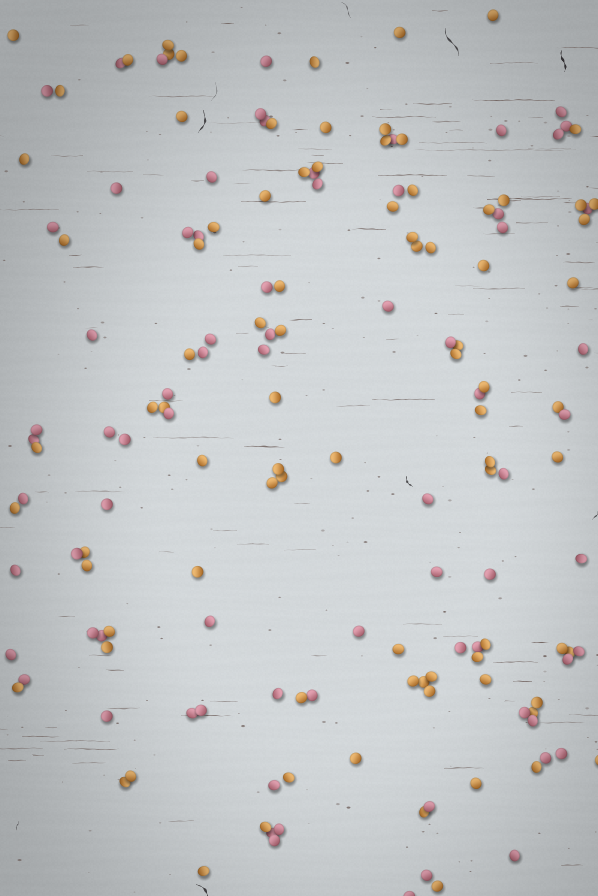
Write a WebGL 2 fragment shader that draws this texture.

```glsl
#version 300 es
precision highp float;
// Pink and golden paper confetti scattered on a worn, white painted board.
// Confetti sit in jittered cells as small clusters; scratches are tapered
// strokes in staggered rows, thickened in worn zones; light falls off at edges.

uniform vec2 u_resolution;
out vec4 outColor;

// Lengths are in canvas widths.
const float DISC_RADIUS = 0.0098;
const float CLUSTER_CELL = 0.125;
const float CLUSTER_FILL = 0.75;
const float PINK_SHARE = 0.46;
const float LIGHT_CENTRE = 0.845;
const float LIGHT_EDGE = 0.655;
const vec3 PAINT_TINT = vec3(0.978, 1.0, 1.012);
const vec3 GOLD_DARK = vec3(0.66, 0.42, 0.16);
const vec3 GOLD_LIGHT = vec3(0.90, 0.70, 0.43);
const vec3 PINK_DARK = vec3(0.64, 0.37, 0.42);
const vec3 PINK_LIGHT = vec3(0.86, 0.61, 0.67);
const vec3 BARE_WOOD = vec3(0.38, 0.31, 0.29);
const vec3 GOUGE_COLOR = vec3(0.17, 0.16, 0.17);

// Worn zones: centre in canvas fractions, then spread.
const vec4 WORN[5] = vec4[5](
  vec4(0.70, 0.86, 0.20, 0.03), vec4(0.13, 0.17, 0.12, 0.04),
  vec4(0.90, 0.74, 0.12, 0.10), vec4(0.93, 0.20, 0.12, 0.05),
  vec4(0.55, 0.62, 0.10, 0.02));

vec3 hash3(vec2 p) {
  vec3 q = fract(p.xyx * vec3(0.1031, 0.1030, 0.0973));
  q += dot(q, q.yxz + 33.33);
  return fract((q.xxy + q.yzz) * q.zyx);
}

float wornness(vec2 uv) {
  float w = 0.0;
  for (int i = 0; i < 5; i++) {
    vec2 d = (uv - WORN[i].xy) / WORN[i].zw;
    w += exp(-dot(d, d));
  }
  return min(w, 1.0);
}

// Horizontal strokes, one candidate per cell, rows shifted at random.
float scratches(vec2 p, vec2 cell, float density, float seed, float px) {
  float row = floor(p.y / cell.y);
  float x = p.x / cell.x + hash3(vec2(row, seed)).x * 7.0;
  vec2 id = vec2(floor(x), row + seed);
  vec3 h = hash3(id + 11.0), k = hash3(id + 57.0);
  float halfLen = mix(0.08, 0.46, h.x * h.x);
  float t = (fract(x) - mix(halfLen, 1.0 - halfLen, h.y)) / halfLen;
  float wobble = 0.0006 * sin(p.x * 70.0 + k.x * 6.3) + 0.0003 * sin(p.x * 310.0);
  float y = (fract(p.y / cell.y) - mix(0.3, 0.7, h.z)) * cell.y + wobble;
  float broken = 0.65 + 0.35 * sin(p.x * 240.0 + k.y * 6.3) * sin(p.x * 97.0);
  float width = mix(0.0004, 0.0014, k.z) * max(1.0 - t * t, 0.0) * broken;
  float cover = clamp((width - abs(y)) / px + 0.5, 0.0, 1.0);
  return cover * step(abs(t), 1.0) * step(k.x, density) * mix(0.35, 1.0, k.y);
}

// Tiny chips of missing paint, one per cell.
float specks(vec2 p, float size, float density, float px) {
  vec2 id = floor(p / size);
  vec3 h = hash3(id + 131.0), k = hash3(id + 271.0);
  vec2 d = (fract(p / size) - mix(vec2(0.2), vec2(0.8), h.xy)) * size;
  float r = mix(0.0007, 0.0022, k.x * k.x);
  float cover = clamp((r - length(d * vec2(0.7, 1.2))) / px + 0.5, 0.0, 1.0);
  return cover * step(h.z, density) * mix(0.3, 0.9, k.y);
}

// A few crooked slanted gouges anywhere on the board.
float gouges(vec2 p, float height, float px) {
  float mask = 0.0;
  for (int i = 0; i < 9; i++) {
    vec3 h = hash3(vec2(float(i), 19.0)), k = hash3(vec2(float(i), 83.0));
    float a = mix(0.8, 2.4, h.z), len = mix(0.007, 0.026, k.x);
    vec2 d = mat2(cos(a), -sin(a), sin(a), cos(a)) * (p - h.xy * vec2(1.0, height));
    float t = d.x / len;
    float bend = 0.2 * len * sin(t * 2.5 + k.y * 6.3);
    float width = mix(0.0008, 0.0025, k.z) * (1.0 - t * t) * (0.6 + 0.4 * sin(t * 9.0));
    float cover = clamp((width - abs(d.y - bend)) / px + 0.5, 0.0, 1.0);
    mask = max(mask, cover * step(abs(t), 1.0) * mix(0.5, 0.95, k.z));
  }
  return mask;
}

// One slightly cupped paper disc with a soft shadow below it.
vec3 addDisc(vec3 col, vec2 d, vec3 h, float light, float px) {
  float shadow = 1.0 - smoothstep(0.65, 1.5, length(d / DISC_RADIUS + vec2(-0.12, 0.35)));
  col *= 1.0 - 0.38 * shadow;
  float a = h.x * 6.283, lean = 1.57 + (h.y - 0.5) * 3.4;
  vec2 q = mat2(cos(a), -sin(a), sin(a), cos(a)) * d / DISC_RADIUS;
  q.y /= mix(0.8, 1.0, h.y);
  float r = length(q);
  float lit = smoothstep(-1.1, 0.7, dot(d / DISC_RADIUS, vec2(cos(lean), sin(lean))));
  bool pink = h.z < PINK_SHARE;
  vec3 paper = mix(pink ? PINK_DARK : GOLD_DARK, pink ? PINK_LIGHT : GOLD_LIGHT, lit);
  paper *= (1.0 - 0.12 * smoothstep(0.7, 1.0, r)) * mix(0.8, 1.03, light);
  return mix(col, paper, clamp((1.0 - r) * DISC_RADIUS / px + 0.5, 0.0, 1.0));
}

void main() {
  vec2 p = gl_FragCoord.xy / u_resolution.x, uv = gl_FragCoord.xy / u_resolution;
  float px = 1.0 / u_resolution.x, height = u_resolution.y / u_resolution.x;

  // Painted board with uneven light and faint grain
  float light = 1.0 - smoothstep(0.5, 1.45, length((uv - vec2(0.55, 0.45)) * 2.0));
  float grain = sin(p.y * 173.0 + 2.0 * sin(p.x * 5.0)) + sin(p.y * 419.0 + 3.0 * sin(p.x * 9.0 + p.y * 31.0));
  vec3 col = PAINT_TINT * (mix(LIGHT_EDGE, LIGHT_CENTRE, light) + 0.0025 * grain);
  col += 0.012 * (hash3(floor(p * 400.0)).x - 0.5);

  // Wear
  float worn = wornness(uv);
  float wear = scratches(p, vec2(0.13, 0.011), 0.04 + 0.42 * worn, 3.0, px);
  wear = max(wear, scratches(p, vec2(0.31, 0.021), 0.02 + 0.30 * worn, 41.0, px));
  wear = max(wear, specks(p, 0.023, 0.07 + 0.2 * worn, px));
  col = mix(col, BARE_WOOD, 0.85 * wear);
  col = mix(col, GOUGE_COLOR, gouges(p, height, px));

  // Confetti clusters from the surrounding cells
  for (int n = 0; n < 9; n++) {
    vec2 id = floor(p / CLUSTER_CELL) + vec2(n % 3 - 1, n / 3 - 1);
    vec3 h = hash3(id + 7.0);
    if (hash3(id + 29.0).x > CLUSTER_FILL) continue;
    vec2 centre = (id + mix(vec2(0.1), vec2(0.9), h.xy)) * CLUSTER_CELL;
    int count = 1 + int(3.99 * h.z * h.z);
    for (int i = 0; i < count; i++) {
      vec3 k = hash3(id * 5.0 + float(i) * 17.0 + 101.0);
      float a = 6.283 * h.x + float(i) * 2.1 + k.y;
      float spread = i == 0 ? 0.0 : DISC_RADIUS * mix(1.2, 3.0, k.x * k.x);
      col = addDisc(col, p - centre - spread * vec2(cos(a), sin(a)), k, light, px);
    }
  }
  outColor = vec4(col, 1.0);
}
```
